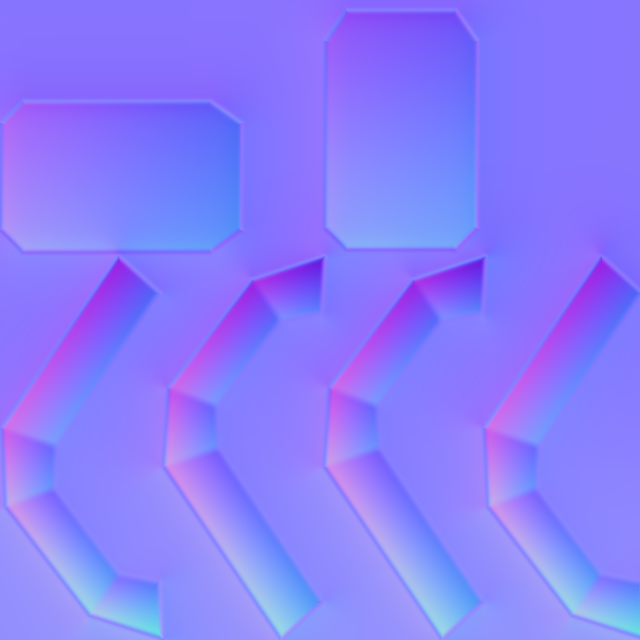
Reproduce this texture map procedurally as a three.js fragment shader.

```glsl
varying vec2 vUv;

const vec2 BASE_TOP = vec2(0.53, 0.46);
const vec2 BASE_BOTTOM = vec2(0.57, 0.56);
const vec2 NEUTRAL = vec2(0.50, 0.49);
const float BLUE_FALLOFF = 0.2;

const float BAR_PITCH = 0.2513;
const float FLIPPED_SHIFT = 0.0025;
const float MIRROR_HEIGHT = 0.6016;
const float BAR_ROUNDING = 0.29;
const float BAR_LENGTH_ROUNDING = 0.14;
const vec2 BAR_CENTER = vec2(0.10, 0.30);
const vec2 BAR_TREND = vec2(0.4, 0.36);
const float JOINT_SOFTNESS = 0.008;
const float BAR_GLOW = 0.11;
const float BAR_GLOW_REACH = 0.042;

const float PLATE_GLOW = 0.07;
const float PLATE_GLOW_REACH = 0.055;
const float PLATE_INNER_REACH = 0.025;
const float PLATE_ROUNDING = 0.045;
const float RIM_WIDTH = 0.0042;
const float PLATE_RIM = 0.14;
const float BAR_RIM = 0.19;
const float EDGE_SOFTNESS = 0.0035;

// Outer corners run downward, then inner corners return upward.
vec2 path[10];

void buildPath() {
  path[0] = vec2(0.186, 0.599);
  path[1] = vec2(0.003, 0.331);
  path[2] = vec2(0.010, 0.208);
  path[3] = vec2(0.141, 0.039);
  path[4] = vec2(0.253, 0.003);
  path[5] = vec2(0.249, 0.091);
  path[6] = vec2(0.186, 0.104);
  path[7] = vec2(0.086, 0.237);
  path[8] = vec2(0.089, 0.302);
  path[9] = vec2(0.250, 0.542);
}

vec2 rightNormal(vec2 a, vec2 b) {
  vec2 e = normalize(b - a);
  return vec2(e.y, -e.x);
}

float rimLine(float d) {
  return exp(-d * d / (RIM_WIDTH * RIM_WIDTH));
}

// Each face of the bar is domed across and along, so joints show as creases.
vec2 barLean(vec2 p, vec2 center, float flip) {
  vec2 lean = vec2(0.0);
  for (int i = 0; i < 4; i++) {
    vec2 a = path[i];
    vec2 b = path[i + 1];
    vec2 c = path[9 - i];
    vec2 d = path[8 - i];
    vec2 outward = rightNormal(a, b);
    float toOuter = max(dot(a - p, outward), 0.0);
    float toInner = max(dot(c - p, rightNormal(d, c)), 0.0);
    float across = toOuter / (toOuter + toInner + 0.0001);
    float pastStart = dot(p - a, rightNormal(a, c));
    float toEnd = dot(b - p, rightNormal(b, d));
    float along = max(pastStart, 0.0) / (max(pastStart, 0.0) + max(toEnd, 0.0) + 0.0001);
    vec2 face = outward * BAR_ROUNDING * mix(1.0, -0.5, across);
    face += normalize(b - a) * BAR_LENGTH_ROUNDING * (2.0 * along - 1.0) * mix(1.0, 0.6, across);
    face += (p - center) * BAR_TREND;
    float blend = i == 0 ? 1.0 : smoothstep(-JOINT_SOFTNESS, JOINT_SOFTNESS, pastStart);
    lean = mix(lean, face, blend);
  }
  return lean * vec2(1.0, flip);
}

// Bent bar: surrounding glow, shaded body and reversed rim.
void drawBar(inout vec2 tone, vec2 p, float flip) {
  if (flip < 0.0) p.y = MIRROR_HEIGHT - p.y;
  float nearest = 10.0;
  float side = 1.0;
  float outerness = 1.0;
  float weightSum = 0.0;
  float outerSum = 0.0;
  vec2 normal = vec2(0.0);
  vec2 away = vec2(0.0);
  vec2 a = path[9];
  for (int k = 0; k < 10; k++) {
    vec2 b = path[k];
    vec2 e = b - a;
    vec2 w = p - a;
    vec2 offset = w - e * clamp(dot(w, e) / dot(e, e), 0.0, 1.0);
    float dist = length(offset);
    float edgeOuterness = (k > 0 && k < 5) ? 1.0 : ((k == 0 || k == 5) ? 0.6 : 0.15);
    float weight = 1.0 / (dist * dist * dist * dist + 1e-10);
    weightSum += weight;
    outerSum += weight * edgeOuterness;
    away += weight * offset / max(dist, 0.0001);
    if (dist < nearest) {
      nearest = dist;
      normal = rightNormal(a, b);
      outerness = edgeOuterness;
    }
    if ((a.y > p.y) != (b.y > p.y) && p.x < a.x + e.x * (p.y - a.y) / e.y) side = -side;
    a = b;
  }
  float d = nearest * side;
  vec2 mirror = vec2(1.0, flip);
  vec2 glowDir = mix(normal, away / weightSum, smoothstep(0.0, 0.01, d));
  float glow = BAR_GLOW * mix(0.3, 1.0, outerSum / weightSum);
  tone -= glowDir * mirror * glow * exp(-max(d, 0.0) / BAR_GLOW_REACH);
  float softness = mix(0.012, EDGE_SOFTNESS, outerness);
  float body = smoothstep(EDGE_SOFTNESS, -softness, d);
  vec2 center = vec2(BAR_CENTER.x, flip < 0.0 ? MIRROR_HEIGHT - BAR_CENTER.y : BAR_CENTER.y);
  tone = mix(tone, NEUTRAL - barLean(p, center, flip), body);
  tone += normal * mirror * rimLine(d) * BAR_RIM * outerness;
}

// Plate with cut corners, softly domed along both axes.
void drawPlate(inout vec2 tone, vec2 p, vec2 halfSize, vec2 cut, vec2 tilt) {
  vec2 facing = vec2(p.x < 0.0 ? -1.0 : 1.0, p.y < 0.0 ? -1.0 : 1.0);
  vec2 q = abs(p) - halfSize;
  float d = length(max(q, 0.0)) + min(max(q.x, q.y), 0.0);
  vec2 normal = q.x > q.y ? vec2(1.0, 0.0) : vec2(0.0, 1.0);
  vec2 cutNormal = normalize(cut.yx);
  float cutDistance = dot(q + vec2(cut.x, 0.0), cutNormal);
  if (cutDistance > d) {
    d = cutDistance;
    normal = cutNormal;
  }
  vec2 fromCore = max(q + PLATE_ROUNDING, 0.0);
  float coreDistance = length(fromCore);
  vec2 glowDir = facing * fromCore / max(coreDistance, PLATE_ROUNDING);
  float edge = coreDistance - PLATE_ROUNDING;
  float reach = edge > 0.0 ? PLATE_GLOW_REACH : PLATE_INNER_REACH;
  float body = smoothstep(EDGE_SOFTNESS, -EDGE_SOFTNESS, d);
  tone = mix(tone, NEUTRAL - tilt * p / halfSize, body);
  tone -= glowDir * PLATE_GLOW * exp(-abs(edge) / reach);
  tone += normal * facing * rimLine(d) * PLATE_RIM;
}

void main() {
  buildPath();
  vec2 p = vUv;
  vec2 tone = mix(BASE_BOTTOM, BASE_TOP, smoothstep(0.0, 0.55, p.y));

  // Wide and tall plates
  vec2 wide = p - vec2(0.1895, 0.724);
  vec2 tall = p - vec2(0.627, 0.797);
  drawPlate(tone, wide, vec2(0.187, 0.117), vec2(wide.x > 0.0 ? 0.048 : 0.034, 0.034), vec2(0.16, 0.11));
  drawPlate(tone, tall, vec2(0.118, 0.186), vec2(0.033, tall.y > 0.0 ? 0.047 : 0.033), vec2(0.08, 0.17));

  // Row of bars, the middle pair mirrored
  for (int i = 0; i < 4; i++) {
    bool mirrored = i == 1 || i == 2;
    float shift = float(i) * BAR_PITCH + (mirrored ? FLIPPED_SHIFT : 0.0);
    drawBar(tone, p - vec2(shift, 0.0), mirrored ? -1.0 : 1.0);
  }

  vec2 slope = 2.0 * tone - 1.0;
  float blue = 1.0 - BLUE_FALLOFF * dot(slope, slope);
  gl_FragColor = vec4(clamp(vec3(tone, blue), 0.0, 1.0), 1.0);
}
```
